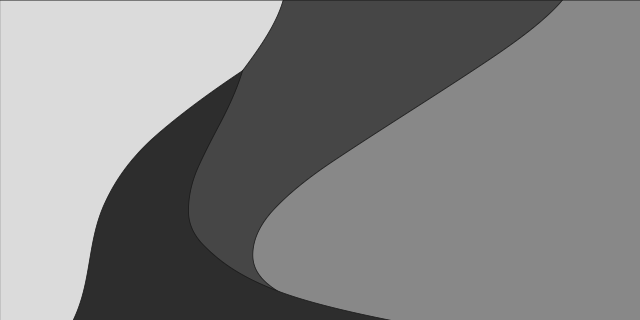
Give the GLSL for this background, as a Shadertoy shader.

```glsl
// Flat grey sheets stacked in layers, parted by sweeping S-shaped edges.
// Each edge is a chain of cubic Hermite spans giving x and slope by depth from
// the top; slope-corrected distances fill the sheets and ink their thin outlines.

#define PALE vec3(0.86)
#define BLACK vec3(0.175)
#define CHARCOAL vec3(0.273)
#define GREY vec3(0.533)
#define INK vec3(0.09)
#define LINE_WIDTH 0.0026
#define LINE_STRENGTH 0.9
#define TOP_STRENGTH 0.6
#define SIDE_STRENGTH 0.15

// Knots hold (depth, x, dx/ddepth); returns (x, slope), straight past the ends.
vec2 hermiteSpan(float depth, vec3 a, vec3 b) {
    float span = max(b.x - a.x, 1e-4);
    float s = clamp((depth - a.x) / span, 0.0, 1.0);
    float rise = b.y - a.y;
    float c2 = 3.0 * rise - span * (2.0 * a.z + b.z);
    float c3 = span * (a.z + b.z) - 2.0 * rise;
    float x = a.y + s * (span * a.z + s * (c2 + s * c3));
    float slope = a.z + s * (2.0 * c2 + 3.0 * s * c3) / span;
    return vec2(x + slope * (depth - a.x - s * span), slope);
}

// Approximate signed distance, positive to the right of an edge
float edgeDistance(float x, vec2 edge) {
    return (x - edge.x) / sqrt(1.0 + edge.y * edge.y);
}

vec2 blackEdge(float depth) {
    const vec3 knots[5] = vec3[5](
        vec3(0.221, 0.758, -1.5), vec3(0.417, 0.495, -1.16),
        vec3(0.638, 0.326, -0.45), vec3(0.807, 0.281, -0.17),
        vec3(1.0, 0.229, -0.48));
    vec2 edge = vec2(0.0);
    for (int i = 0; i < 4; i++)
        if (i == 0 || depth >= knots[i].x)
            edge = hermiteSpan(depth, knots[i], knots[i + 1]);
    return edge;
}

// The doubled knot makes the slight kink where the black sheet begins.
vec2 charcoalEdge(float depth) {
    const vec3 knots[9] = vec3[9](
        vec3(0.0, 0.885, -0.28), vec3(0.221, 0.758, -0.75),
        vec3(0.221, 0.758, -0.3), vec3(0.391, 0.685, -0.53),
        vec3(0.521, 0.620, -0.45), vec3(0.659, 0.589, 0.0),
        vec3(0.768, 0.638, 1.0), vec3(0.909, 0.867, 2.6),
        vec3(1.0, 1.216, 5.0));
    vec2 edge = vec2(0.0);
    for (int i = 0; i < 8; i++)
        if (i == 0 || depth >= knots[i].x)
            edge = hermiteSpan(depth, knots[i], knots[i + 1]);
    return edge;
}

vec2 greyEdge(float depth) {
    const vec3 knots[6] = vec3[6](
        vec3(0.0, 1.758, -0.85), vec3(0.195, 1.516, -1.5),
        vec3(0.503, 1.042, -1.5), vec3(0.651, 0.859, -0.95),
        vec3(0.797, 0.790, 0.0), vec3(0.909, 0.867, 1.6));
    vec2 edge = vec2(0.0);
    for (int i = 0; i < 5; i++)
        if (i == 0 || depth >= knots[i].x)
            edge = hermiteSpan(depth, knots[i], knots[i + 1]);
    return edge;
}

float fillCover(float dist, float pixel) {
    return clamp(0.5 + dist / pixel, 0.0, 1.0);
}

// Coverage of a thin line, faded when it is narrower than a pixel
float lineCover(float dist, float pixel) {
    float cover = fillCover(0.5 * LINE_WIDTH - abs(dist), pixel);
    return min(cover, LINE_WIDTH / pixel);
}

void mainImage(out vec4 fragColor, in vec2 fragCoord) {
    float pixel = 1.0 / iResolution.y;
    vec2 p = fragCoord * pixel;
    float depth = 1.0 - p.y;

    float blackDist = edgeDistance(p.x, blackEdge(depth));
    float charcoalDist = edgeDistance(p.x, charcoalEdge(depth));
    float greyDist = edgeDistance(p.x, greyEdge(depth));
    float charcoalCover = fillCover(charcoalDist, pixel);

    // Sheets from back to front, each with its outline
    vec3 color = mix(PALE, BLACK, fillCover(blackDist, pixel));
    color = mix(color, INK, LINE_STRENGTH * lineCover(blackDist, pixel));
    color = mix(color, CHARCOAL, charcoalCover);
    color = mix(color, GREY, fillCover(min(charcoalDist, greyDist), pixel));
    color = mix(color, INK, LINE_STRENGTH * lineCover(charcoalDist, pixel));
    color = mix(color, INK, LINE_STRENGTH * charcoalCover * lineCover(greyDist, pixel));

    // Faint frame along the top and left borders
    float halfLine = 0.5 * LINE_WIDTH;
    color = mix(color, INK, TOP_STRENGTH * lineCover(depth - halfLine, pixel));
    color = mix(color, INK, SIDE_STRENGTH * lineCover(p.x - halfLine, pixel));

    fragColor = vec4(color, 1.0);
}
```
